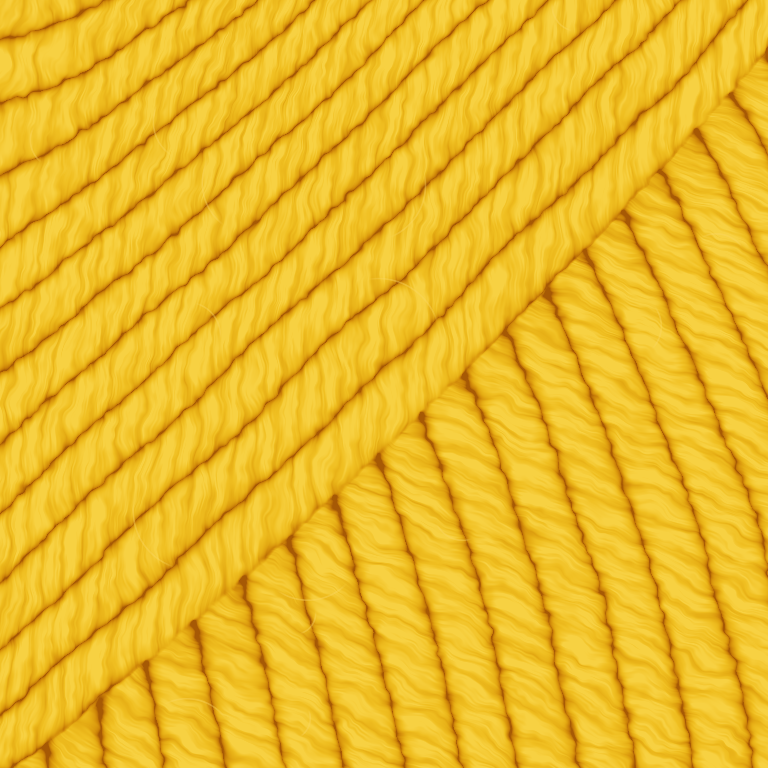
Reproduce this texture procedurally as a three.js fragment shader.

```glsl
// Two layers of twisted yellow wool: diagonal strands lie over a fan of
// curved upright ones. Each layer bends the plane into strand numbers, then
// shades round strands, slanted plies, fine fibres and stray hairs.

#define UPPER_PITCH 0.0875  // vertical strand spacing of the top layer
#define LOWER_PITCH 0.0765  // horizontal strand spacing of the bottom layer
#define PLY_LENGTH 0.039    // distance between plies along a strand
#define PLY_SLANT 1.8       // plies crossed from one strand side to the other
#define GROOVE_WIDTH 0.075  // softness of the gap, in strand widths
#define PLY_DEPTH 0.26
#define FIBRE_DEPTH 0.42
#define HAIR_COUNT 18
#define HAIR_WIDTH 0.0011

varying vec2 vUv;

float hash(vec2 p) {
  vec3 q = fract(vec3(p.xyx) * 0.1031);
  q += dot(q, q.yzx + 33.33);
  return fract((q.x + q.y) * q.z);
}

float noise(vec2 p) {
  vec2 i = floor(p);
  vec2 f = p - i;
  f = f * f * (3.0 - 2.0 * f);
  return mix(mix(hash(i), hash(i + vec2(1.0, 0.0)), f.x),
             mix(hash(i + vec2(0.0, 1.0)), hash(i + vec2(1.0, 1.0)), f.x), f.y);
}

// Height of the lower rim of the top layer
float rimHeight(float x) {
  return -0.015 + x * (0.768 + 0.182 * x);
}

// x: tone of the yarn, y: distance from the nearest groove
vec2 strand(float s, float along, float slant, float seed) {
  float id = floor(s);
  float t = s - id;
  vec2 offset = vec2(id * 17.0 + seed, id * 5.0 + seed);
  float phase = along / PLY_LENGTH + slant * (t - 0.5) + 4.0 * hash(offset);
  phase += 0.55 * (noise(vec2(along * 30.0, t * 2.0) + offset) - 0.5);
  float f = fract(phase);
  float ridge = 1.0 - pow(abs(2.0 * f - 1.0), 2.5);

  float gap = min(t, 1.0 - t);
  float round_ = 1.0 - exp(-max(gap + 0.022 * (ridge - 0.6), 0.0) / GROOVE_WIDTH);
  vec2 lie = vec2(phase, t) + offset;
  float fibre = 0.55 * noise(lie * vec2(5.0, 3.0))
              + 0.45 * noise(lie * vec2(13.0, 5.0));
  float tone = -0.03 + 0.92 * round_;
  tone += (0.35 + 0.65 * round_) * (PLY_DEPTH * (ridge - 0.68) + FIBRE_DEPTH * (fibre - 0.5));
  return vec2(tone, gap);
}

// Six steps from the deep gap to the lit wool
vec3 woolColor(float tone) {
  float k = clamp(tone, 0.0, 1.0) * 5.0;
  vec3 c = mix(vec3(0.65, 0.35, 0.02), vec3(0.78, 0.49, 0.03), clamp(k, 0.0, 1.0));
  c = mix(c, vec3(0.85, 0.59, 0.05), clamp(k - 1.0, 0.0, 1.0));
  c = mix(c, vec3(0.90, 0.68, 0.08), clamp(k - 2.0, 0.0, 1.0));
  c = mix(c, vec3(0.94, 0.75, 0.13), clamp(k - 3.0, 0.0, 1.0));
  return mix(c, vec3(0.97, 0.82, 0.26), clamp(k - 4.0, 0.0, 1.0));
}

// Short thin arcs scattered over the wool
float strayHairs(vec2 p) {
  float cover = 0.0;
  for (int i = 0; i < HAIR_COUNT; i++) {
    float n = float(i) + 1.0;
    vec2 center = vec2(hash(vec2(n, 3.7)), hash(vec2(n, 9.2)));
    float radius = mix(0.025, 0.09, hash(vec2(n, 14.6)));
    float turn = 6.2832 * hash(vec2(n, 21.3));
    vec2 q = p - center;
    float bend = length(q);
    float facing = dot(q, vec2(cos(turn), sin(turn))) / max(bend, 0.001);
    float line = 1.0 - smoothstep(0.3 * HAIR_WIDTH, 1.6 * HAIR_WIDTH, abs(bend - radius));
    cover = max(cover, line * smoothstep(0.72, 0.9, facing));
  }
  return cover;
}

void main() {
  vec2 p = vUv;
  float fuzz = noise(p * 95.0) - 0.5;
  float sway = noise(p * 9.0) - 0.5;
  float rise = p.y - rimHeight(p.x) + 0.006 * fuzz;

  // Top layer: spacing opens at the middle and closes toward the far corner
  float fan = 1.0 + p.x * (1.0 - p.x) * (1.6 * rise - 0.9);
  float across = rise / UPPER_PITCH * fan + 0.16 * sway;
  float along = dot(p, vec2(0.73, 0.68));
  vec2 upper = strand(across, along, -PLY_SLANT, 3.0);
  upper.x += 0.14 * (fract(across) - 0.5) * smoothstep(0.0, 0.2, upper.y);

  // Bottom layer: strands lean left with height
  float root = p.x + p.y * (0.16 + 0.25 * p.y);
  across = (root - 0.065) / LOWER_PITCH + 0.14 * sway + 0.07 * fuzz;
  along = dot(p, vec2(-0.35, 0.95));
  vec2 lower = strand(across, along, PLY_SLANT, 41.0);
  lower.x += 0.1 * (0.5 - fract(across)) * smoothstep(0.0, 0.2, lower.y);

  // Shade below the rim, deepest in the notches between strands
  float shade = exp(-max(-rise, 0.0) / 0.028);
  lower.x -= shade * (0.16 + 0.4 * (1.0 - smoothstep(0.0, 0.32, lower.y)));

  float tone = mix(lower.x, upper.x, smoothstep(-0.004, 0.005, rise));
  tone += 0.06 * (noise(p * 4.0) - 0.5) + 0.05 * fuzz;
  vec3 color = woolColor(tone);
  color = mix(color, vec3(0.98, 0.84, 0.38), 0.4 * strayHairs(p));
  gl_FragColor = vec4(color, 1.0);
}
```
